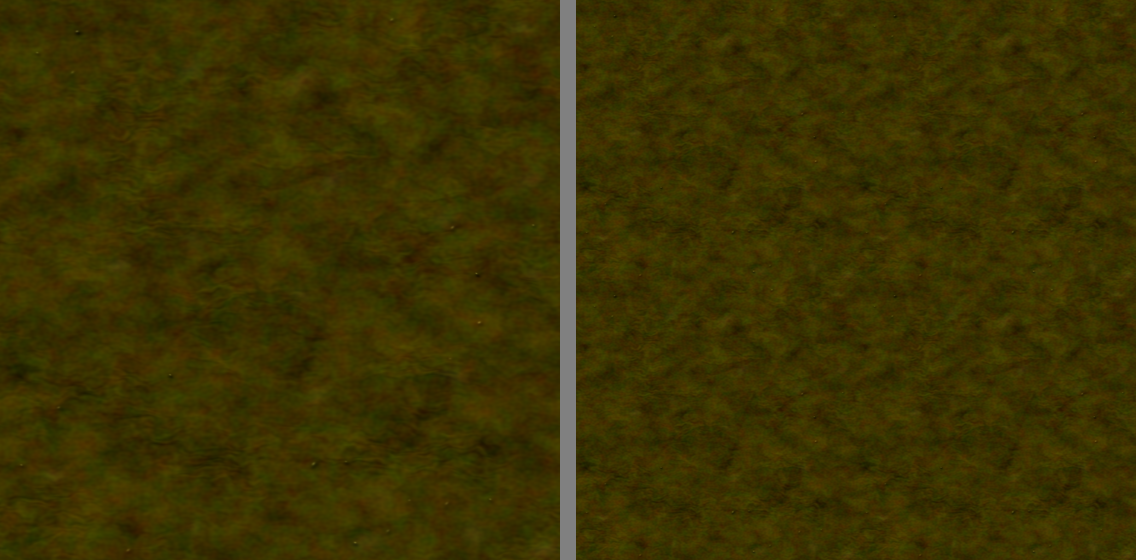
Left, the tile; right, the same tile 2 across and 2 down.
Write a Shadertoy shader that draws this texture.

```glsl
// Dark olive, mossy ground with soft blotches, faint streaks and sparse bright specks; tiles.

// Integer hash: two random values in 0..1 for a cell
vec2 hash2(vec2 cell, float seed) {
    uvec3 v = uvec3(ivec3(vec3(cell, seed))) * uvec3(1597u, 3571u, 7919u);
    uint h = (v.x ^ (v.y << 8) ^ v.z) * 747796405u + 28913u;
    h = ((h >> 15) ^ h) * 277803737u;
    h = ((h >> 13) ^ h) * 668265263u;
    h ^= h >> 16;
    return vec2(h & 65535u, h >> 16) / 65535.0;
}

vec2 gradientAt(vec2 cell, vec2 period, float seed) {
    float angle = 6.2832 * hash2(mod(cell, period), seed).x;
    return vec2(cos(angle), sin(angle));
}

// Gradient noise that wraps after a whole number of cells
float noise(vec2 uv, vec2 period, float seed) {
    vec2 p = uv * period, i = floor(p), f = p - i;
    vec2 w = f * f * f * (f * (f * 6.0 - 15.0) + 10.0);
    vec2 e = vec2(1, 0);
    float a = dot(gradientAt(i, period, seed), f);
    float b = dot(gradientAt(i + e.xy, period, seed), f - e.xy);
    float c = dot(gradientAt(i + e.yx, period, seed), f - e.yx);
    float d = dot(gradientAt(i + e.xx, period, seed), f - e.xx);
    return mix(mix(a, b, w.x), mix(c, d, w.x), w.y);
}

// Soft tilted ellipses scattered over a wrapping grid
float spots(vec2 uv, vec2 grid, float density, vec2 radius, float seed) {
    vec2 base = floor(uv * grid);
    float sum = 0.0;
    for (int y = -1; y <= 1; y++)
    for (int x = -1; x <= 1; x++) {
        vec2 cell = base + vec2(x, y);
        vec2 id = mod(cell, grid);
        vec2 pick = hash2(id, seed + 1.0);
        if (pick.x > density) continue;
        vec2 d = uv - (cell + 0.2 + 0.6 * hash2(id, seed)) / grid;
        float tilt = (pick.y - 0.4) * 1.1;
        d = mat2(cos(tilt), -sin(tilt), sin(tilt), cos(tilt)) * d;
        d /= radius * (0.65 + 0.5 * pick.y);
        sum += exp(-dot(d, d)) * (0.3 + 0.7 * hash2(id, seed + 2.0).x);
    }
    return sum;
}

void mainImage(out vec4 fragColor, in vec2 fragCoord) {
    vec2 uv = fragCoord / iResolution.xy;

    // Bend the coordinates so that blotches become ragged
    vec2 warped = uv + 0.018 * vec2(noise(uv, vec2(14, 18), 1.0), noise(uv, vec2(13, 17), 2.0))
                     + 0.008 * vec2(noise(uv, vec2(41, 53), 3.0), noise(uv, vec2(43, 57), 4.0));

    // Broad light and shade
    float tone = 0.034 * noise(warped, vec2(4, 6), 5.0)
               + 0.062 * noise(warped, vec2(9, 13), 6.0)
               + 0.056 * noise(warped, vec2(17, 27), 7.0)
               + 0.036 * noise(warped, vec2(36, 60), 8.0);

    // Fine, nearly level streaks that come and go
    float streakMask = smoothstep(-0.15, 0.4, noise(uv, vec2(6, 8), 9.0));
    tone += (0.016 + 0.046 * streakMask) * noise(warped, vec2(42, 126), 10.0);
    tone += 0.030 * noise(uv, vec2(96, 140), 11.0);

    // Dark hollows and pale patches
    tone -= 0.062 * spots(warped, vec2(10, 14), 0.34, vec2(0.026, 0.014), 20.0);
    float pale = spots(warped, vec2(8, 11), 0.24, vec2(0.023, 0.015), 30.0);

    // Small shifts between reddish brown and green
    float hue = 0.026 * noise(warped, vec2(11, 15), 12.0)
              + 0.046 * noise(warped, vec2(26, 36), 13.0)
              + 0.040 * noise(uv, vec2(58, 70), 14.0);

    vec3 color = vec3(0.229, 0.194, 0.0) + tone * vec3(1.0, 0.95, 0.0);
    color += hue * vec3(0.75, -0.75, 0.0);
    color += pale * vec3(0.075, 0.075, 0.035);

    // Tiny glints, each with a dark lower edge
    float glint = spots(uv, vec2(12, 13), 0.10, vec2(0.0030, 0.0020), 40.0);
    float glintShade = spots(uv + vec2(-0.002, 0.004), vec2(12, 13), 0.10, vec2(0.0075, 0.0042), 40.0);
    color -= 0.09 * glintShade * vec3(1, 0.8, 0);
    color += 0.20 * glint * vec3(1, 1, 0.55);

    fragColor = vec4(clamp(color, 0.0, 1.0), 1.0);
}
```
